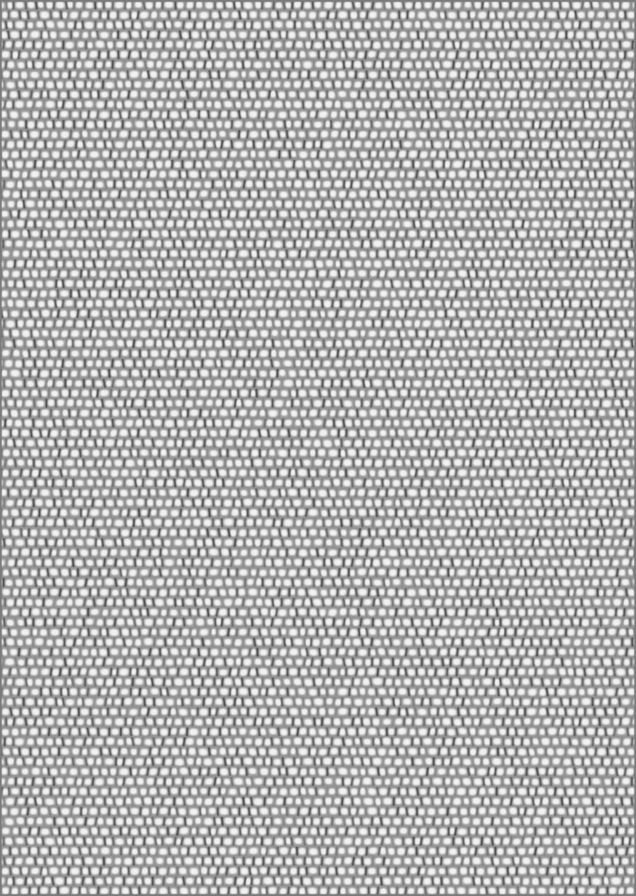
This pattern is drawn by a Shadertoy shader. Its source:

```glsl
const vec2 CELL_COUNT = vec2(64.0, 90.0);
const float DOT_GRAY = 0.945;
const float FILL_GRAY = 0.64;
const float ROW_GRAY = 0.575;
const float EDGE_GRAY = 0.48;

float hash(vec2 p) {
    vec3 q = fract(vec3(p.xyx) * 0.1031);
    q += dot(q, q.yzx + 33.33);
    return fract((q.x + q.y) * q.z);
}

float bell(float d, float width) {
    return exp(-d * d / (width * width));
}

// Smooth random offset along a row line
float rowWobble(float x, float row, float amount) {
    float i = floor(x);
    float t = smoothstep(0.0, 1.0, x - i);
    float a = hash(vec2(i, row + 211.0));
    float b = hash(vec2(i + 1.0, row + 211.0));
    return (mix(a, b, t) - 0.5) * amount;
}

// Position of a leaning joint at height y from the row centre
float jointX(float index, float row, float y, float jitter, float lean) {
    vec2 id = vec2(index + 17.0, row + 5.0);
    float shift = (hash(id) - 0.5) * jitter;
    float slope = (hash(id + 71.0) - 0.5) * lean;
    return index + 0.5 * mod(row, 2.0) + shift + slope * y;
}

// Soft rounded bead filling the space between two joints
float bead(vec2 p, float left, float right, vec2 id) {
    float size = mix(0.92, 1.1, hash(id + 133.0));
    float lift = (hash(id + 157.0) - 0.5) * 0.1;
    vec2 q = vec2((p.x - 0.5 * (left + right)) / (right - left), p.y - lift);
    q = abs(q) / size;
    float d = pow(pow(q.x, 2.4) + pow(q.y, 2.4), 1.0 / 2.4);
    return 1.0 - smoothstep(0.17, 0.46, d);
}

float weave(vec2 p) {
    float row = floor(p.y);
    float y = p.y - row - 0.5;
    float column = floor(p.x - 0.5 * mod(row, 2.0));
    float light = 0.0;
    float ink = 0.0;

    // Neighbouring beads and the dark joints between them
    for (int k = -1; k <= 2; k++) {
        float index = column + float(k);
        vec2 id = vec2(index, row) + 40.0;
        float left = jointX(index, row, y, 0.36, 0.36);
        float right = jointX(index + 1.0, row, y, 0.36, 0.36);
        light = max(light, bead(vec2(p.x, y), left, right, id));
        float strength = mix(0.06, 0.34, hash(id + 97.0));
        float span = 1.0 - smoothstep(0.32, 0.54, abs(y));
        ink = max(ink, strength * span * bell(p.x - left, 0.12));
    }

    // Wavy lines between rows
    float lower = y + 0.5 - rowWobble(p.x, row, 0.14);
    float upper = y - 0.5 - rowWobble(p.x, row + 1.0, 0.14);
    float line = max(bell(lower, 0.17), bell(upper, 0.17));
    float gray = mix(FILL_GRAY, ROW_GRAY, line);
    return mix(gray, DOT_GRAY, light) - ink;
}

// Thin dark rim around the sheet
float rim(vec2 p, float width) {
    vec2 d = min(p, CELL_COUNT - p);
    return 1.0 - smoothstep(0.3 * width, width, min(d.x, d.y));
}

void mainImage(out vec4 fragColor, in vec2 fragCoord) {
    float gray = 0.0;
    // Four samples per pixel for smooth edges
    for (int i = 0; i < 4; i++) {
        vec2 offset = vec2(float(i % 2), float(i / 2)) * 0.5 - 0.25;
        vec2 p = (fragCoord + offset) / iResolution.xy * CELL_COUNT;
        gray += 0.25 * mix(weave(p), EDGE_GRAY, rim(p, 0.28));
    }
    fragColor = vec4(vec3(gray), 1.0);
}
```
